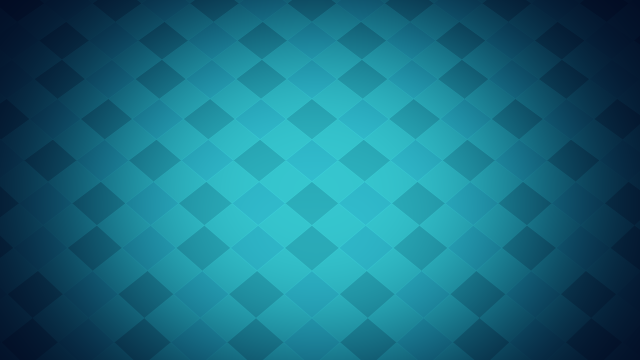
This background is drawn by a Shadertoy shader. Its source:

```glsl
// Teal harlequin diamonds on a gently tilted plane, lit by a soft oval glow.

const vec2 GLOW_CENTER = vec2(-0.01, 0.47);
const vec2 GLOW_RADIUS = vec2(0.625, 0.5);
const float HORIZON = 5.938;   // distance from top edge up to the vanishing line
const float TILE_SLOPE = 0.02275; // tile width per unit of distance to the horizon

// Navy to turquoise ramp, driven by its green level.
vec3 tealRamp(float g) {
    return vec3(0.17 * g + 0.17 * g * g * g, g, 0.09 + 1.05 * g - 0.16 * g * g);
}

// Wide plateau in the middle, falling off to the corners.
float ovalGlow(vec2 p, vec2 center, vec2 radius) {
    float d = length((p - center) / radius);
    return exp(-0.66 * d * d * d);
}

// Canvas position to (column, row) on the tilted plane; rows count downward.
vec2 tiltedGrid(vec2 p) {
    float depth = 1.0 - p.y + HORIZON;
    return vec2((p.x + 0.0225) / (TILE_SLOPE * depth), 58.53 - 348.1 / depth);
}

// Parity of the set bits: an aperiodic shift for the rows.
float bitParity(float n) {
    float sum = 0.0;
    for (int i = 0; i < 4; i++) {
        sum += mod(n, 2.0);
        n = floor(n * 0.5);
    }
    return mod(sum, 2.0);
}

void mainImage(out vec4 fragColor, in vec2 fragCoord) {
    vec2 p = vec2(fragCoord.x - 0.5 * iResolution.x, fragCoord.y) / iResolution.y;
    float glow = ovalGlow(p, GLOW_CENTER, GLOW_RADIUS);

    // Diamond cell and signed distance to its edge
    vec2 grid = tiltedGrid(p);
    vec2 cell = floor(grid + 0.5);
    vec2 local = grid - cell;
    float edge = abs(local.x) + abs(local.y) - 0.5;
    float pixel = 11.0 / iResolution.y;

    // Dark and medium diamonds alternate; the gaps between rows stay light
    float isDark = mod(cell.x + bitParity(cell.y) + 1.0, 2.0);
    float inside = 1.0 - smoothstep(-0.6 * pixel, 0.6 * pixel, edge);
    float darkShade = mix(0.75, 0.88, glow);
    float tileShade = mix(0.94, darkShade, isDark) + 0.03 * local.y;
    float level = (0.04 + 0.735 * glow) * mix(1.0, tileShade, inside);

    // Fine bright seams and a blue tint on the medium diamonds
    float seamWidth = max(0.026, 0.8 * pixel);
    float seam = 1.0 - smoothstep(0.0, seamWidth, abs(edge));
    level += 0.035 * seam * glow;
    vec3 color = tealRamp(level);
    color.b += 0.025 * inside * (1.0 - isDark) * glow;

    fragColor = vec4(color, 1.0);
}
```
